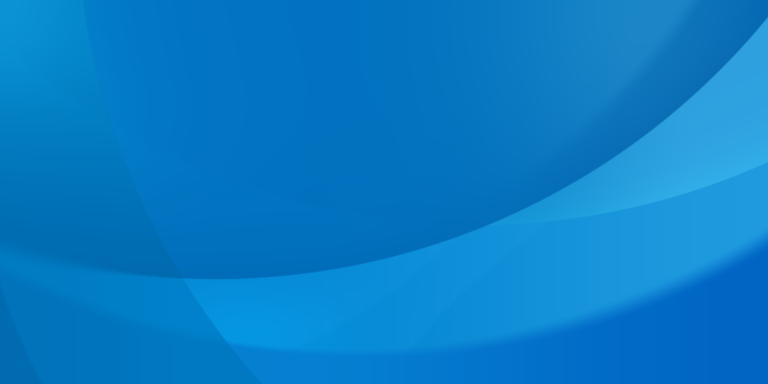
Write a Shadertoy shader that draws this background.

```glsl
// Blue abstract background of broad, overlapping translucent arcs.

// Signed distance to a circle, positive inside
float disc(vec2 p, vec2 center, float radius) {
    return radius - length(p - center);
}

// Antialiased coverage with optional extra softness
float cover(float d, float softness) {
    float w = softness + 0.75 / iResolution.y;
    return smoothstep(-w, w, d);
}

// Soft elliptical glow
float glow(vec2 p, vec2 center, vec2 size) {
    vec2 q = (p - center) / size;
    return exp(-dot(q, q));
}

void mainImage(out vec4 fragColor, in vec2 fragCoord) {
    vec2 p = fragCoord / iResolution.y;
    p.x *= 2.0 * iResolution.y / iResolution.x;

    // Large circles whose rims shape the composition
    float bowl = disc(p, vec2(0.56, 2.133), 1.86);
    float wedge = disc(p, vec2(1.24, 2.254), 1.84);
    float band = disc(p, vec2(0.93, 2.14), 2.06);
    float sweep = disc(p, vec2(2.061, 1.25), 1.861);
    float corner = disc(p, vec2(1.435, 0.717), 1.506);
    float veil = disc(p, vec2(0.25, 2.05), 1.88);
    float inSweep = cover(sweep, 0.001);

    // Upper field: deep blue with light toward the top corners
    vec3 upper = vec3(0.005, 0.445, 0.75);
    upper += vec3(0.10, 0.085, 0.035) * glow(p, vec2(1.72, 0.95), vec2(0.42, 0.5));
    upper += vec3(0.005, 0.05, 0.04) * inSweep * exp(-max(sweep, 0.0) * 5.0)
           * smoothstep(0.25, 0.8, p.y);
    vec3 upperLeft = mix(vec3(0.0, 0.435, 0.71), vec3(0.01, 0.515, 0.785),
                         smoothstep(0.3, 0.95, p.y));
    upperLeft += vec3(0.03, 0.06, 0.05) * glow(p, vec2(0.0, 1.0), vec2(0.2, 0.25));
    upper = mix(upperLeft, upper, inSweep);
    upper -= vec3(0.05, 0.07, 0.05) * (1.0 - cover(veil, 0.025))
           * smoothstep(1.2, 1.9, p.x);
    upper -= vec3(0.0, 0.02, 0.025) * exp(-max(bowl, 0.0) * 8.0);
    upper += vec3(0.0, 0.008, 0.008) * (1.0 - cover(wedge, 0.012))
           * exp(min(wedge, 0.0) * 8.0) * (1.0 - smoothstep(0.8, 1.3, p.x));

    // Lower field: darkens toward the bottom corners
    vec3 lower = mix(vec3(0.02, 0.50, 0.82), vec3(0.0, 0.40, 0.77),
                     smoothstep(0.7, 1.95, p.x));

    // Middle ribbon, brightening to the right and beside the sweep
    vec3 ribbon = mix(vec3(0.01, 0.525, 0.825), vec3(0.13, 0.615, 0.88),
                      smoothstep(0.6, 2.0, p.x));
    ribbon += vec3(0.0, 0.05, 0.05) * glow(p, vec2(0.64, 0.13), vec2(0.25, 0.12));
    ribbon += vec3(0.01, 0.012, 0.01) * cover(disc(p, vec2(0.2, 1.35), 1.38), 0.006);
    ribbon -= vec3(0.01, 0.012, 0.008) * cover(disc(p, vec2(2.4, -1.0), 1.72), 0.006);
    float ribbonSoftness = mix(0.008, 0.03, smoothstep(0.6, 1.8, p.x));
    vec3 color = mix(lower, ribbon, cover(band, ribbonSoftness));

    // Shaded area left of the sweep, with a darker bottom corner
    vec3 lowerLeft = mix(vec3(0.0, 0.45, 0.735), vec3(0.0, 0.485, 0.765),
                         cover(band, 0.02));
    lowerLeft += vec3(0.0, 0.02, 0.025) * smoothstep(0.1, 0.5, p.x);
    lowerLeft -= vec3(0.0, 0.03, 0.04) * (1.0 - cover(corner, 0.003));
    color = mix(lowerLeft, color, inSweep);

    // Bright wedge, lit along its lower rim
    vec3 wedgeColor = mix(vec3(0.07, 0.53, 0.80), vec3(0.18, 0.625, 0.87),
                          smoothstep(1.25, 1.85, p.x));
    wedgeColor += vec3(0.01, 0.06, 0.04) * exp(-max(wedge, 0.0) * 12.0);
    color = mix(color, wedgeColor, cover(wedge, 0.001) * smoothstep(1.2, 1.3, p.x));

    // Upper field overlaps the ribbon; its rim fades at the far left
    float rimSoftness = mix(0.035, 0.001, smoothstep(0.0, 0.45, p.x));
    color = mix(color, upper, cover(bowl, rimSoftness));

    fragColor = vec4(clamp(color, 0.0, 1.0), 1.0);
}
```
